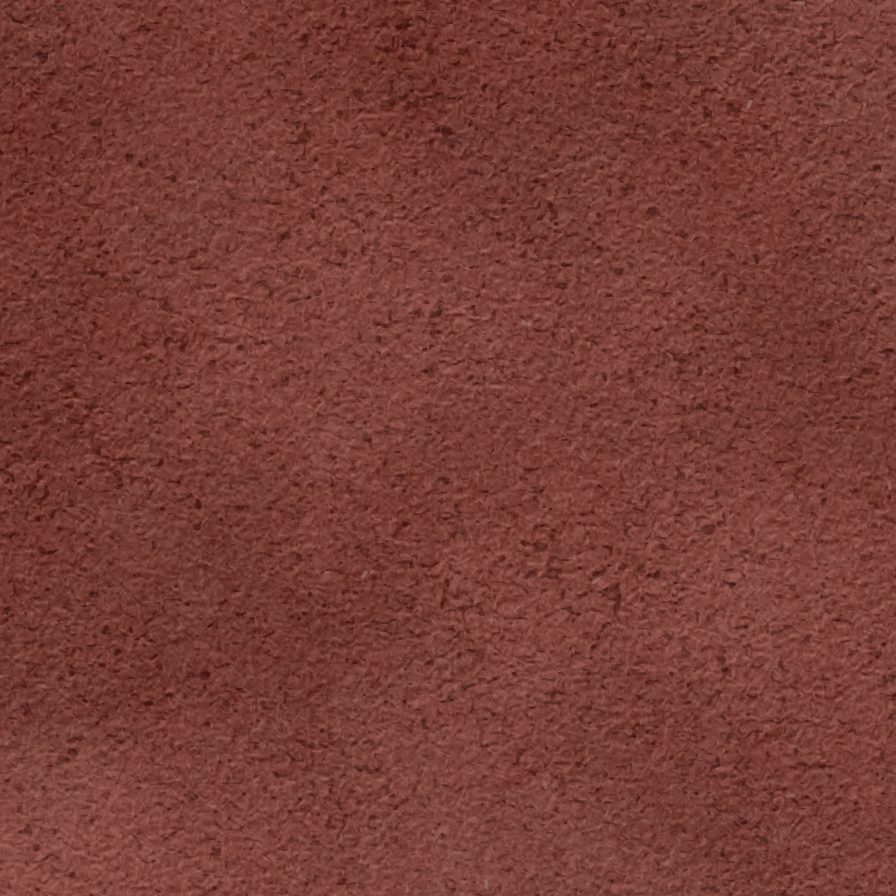
Reproduce this texture procedurally as a three.js fragment shader.

```glsl
// Reddish-brown suede: cloudy nap, fine lit grain, short fibres, dark pits and rare pale flecks.
varying vec2 vUv;

const vec3 SUEDE_BASE = vec3(0.476, 0.246, 0.214);
const vec3 TONE_STEP = vec3(0.047, 0.043, 0.042);
const vec3 WARM_SHIFT = vec3(0.003, -0.009, -0.013);
const vec3 PIT_TINT = vec3(-0.012, 0.010, 0.016);
const vec3 PALE_LINT = vec3(0.64, 0.49, 0.45);

// Sine-free hashes
float hash21(vec2 p) {
  vec3 q = fract(vec3(p.xyx) * 0.1031);
  q += dot(q, q.yzx + 33.33);
  return fract((q.x + q.y) * q.z);
}

vec2 hash22(vec2 p) {
  return vec2(hash21(p + 17.3), hash21(p + 71.9));
}

// Smooth value noise from -1 to 1
float noise(vec2 p) {
  vec2 cell = floor(p);
  vec2 f = fract(p);
  vec2 w = f * f * f * (f * (f * 6.0 - 15.0) + 10.0);
  float low = mix(hash21(cell), hash21(cell + vec2(1.0, 0.0)), w.x);
  float high = mix(hash21(cell + vec2(0.0, 1.0)), hash21(cell + 1.0), w.x);
  return 2.0 * mix(low, high, w.y) - 1.0;
}

// Layered noise with a chosen fade per octave
float fbm(vec2 p, float fade) {
  float sum = 0.0;
  float gain = 0.6;
  for (int i = 0; i < 4; i++) {
    sum += gain * noise(p);
    p = mat2(0.8, 0.6, -0.6, 0.8) * p * 2.1 + 13.7;
    gain *= fade;
  }
  return sum;
}

// Bends the sampling point so the grain does not follow a grid
vec2 warp(vec2 p, float scale, float amount) {
  return p + amount * vec2(noise(p * scale + 5.2), noise(p * scale + 47.6));
}

// Height of the napped surface
float napHeight(vec2 p) {
  vec2 q = warp(p, 75.0, 0.004);
  return 0.6 * noise(q * vec2(105.0, 135.0)) + 0.5 * noise(q * vec2(200.0, 235.0) + 31.0);
}

// Scattered curved strands, one per occupied cell; sizes are in cells
float strands(vec2 p, float cells, float density, float halfLength, float width) {
  vec2 grid = p * cells;
  vec2 home = floor(grid);
  float cover = 0.0;
  for (int y = -1; y <= 1; y++) {
    for (int x = -1; x <= 1; x++) {
      vec2 cell = home + vec2(float(x), float(y));
      vec2 shape = hash22(cell + cells);
      float angle = 6.2832 * shape.x;
      vec2 d = grid - cell - hash22(cell + 2.0 * cells);
      d = vec2(dot(d, vec2(cos(angle), sin(angle))), dot(d, vec2(-sin(angle), cos(angle))));
      d.y += (shape.y - 0.5) * 0.8 * d.x * d.x;
      d.x -= clamp(d.x, -halfLength, halfLength);
      float strength = step(hash21(cell + 3.0 * cells), density) * (0.4 + 0.6 * shape.y);
      cover = max(cover, strength * (1.0 - smoothstep(0.3 * width, width, length(d))));
    }
  }
  return cover;
}

void main() {
  vec2 p = vUv;

  // Broad cloudy patches of brushed nap
  float patches = fbm(warp(p, 6.0, 0.04) * 3.2 + 8.0, 0.55);

  // Relief lit from above, with finer grain over it
  float relief = napHeight(p) - napHeight(p + vec2(-0.0015, 0.0035));
  float grain = noise(warp(p, 120.0, 0.003) * 270.0);

  // Small dark crevices, more frequent where the nap is rough
  float roughness = noise(p * 8.0 + 60.0);
  float pitNoise = noise(warp(p, 80.0, 0.004) * vec2(135.0, 205.0) + 90.0);
  float pits = smoothstep(0.48, 0.85, pitNoise + 0.10 * roughness);

  // Light and shaded fibres
  float lightFibres = strands(p, 84.0, 0.8, 0.36, 0.14);
  float shadeFibres = strands(p + 0.37, 104.0, 0.6, 0.24, 0.16);

  float tone = 1.15 * patches + (1.6 + 0.3 * roughness) * relief + 0.95 * grain;
  tone += 1.2 * lightFibres - 1.3 * shadeFibres - 2.2 * pits + 0.16;

  // Tone and slight drift between rust and rose
  float warmth = noise(p * 5.0 + 20.0) + 0.9 * noise(p * 45.0 + 3.0);
  vec3 color = SUEDE_BASE + TONE_STEP * clamp(tone, -4.0, 3.0) + 0.6 * WARM_SHIFT * warmth;
  color += PIT_TINT * pits;

  // Rare pale lint
  float lint = strands(p + 0.71, 22.0, 0.04, 0.07, 0.07);
  color = mix(color, PALE_LINT, 0.65 * lint);

  gl_FragColor = vec4(color, 1.0);
}
```
